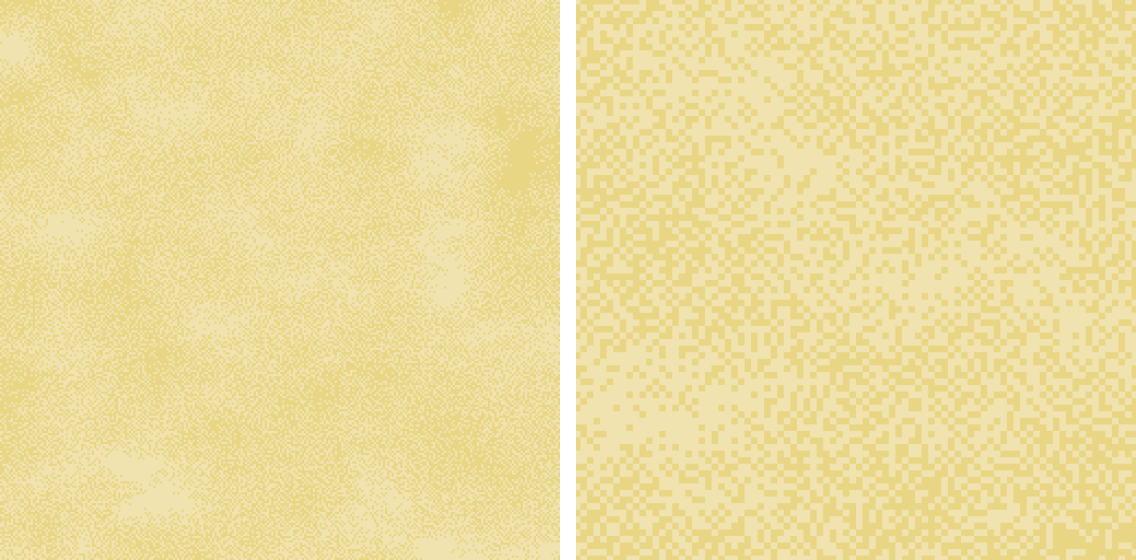
Left, the full canvas; right, a detail of the centre.
Write a Shadertoy shader that draws this texture.

```glsl
// Pale sandy surface: soft cloudy patches rendered as a fine two-tone dither.

const vec3 PALE_SAND = vec3(0.94, 0.89, 0.69);
const vec3 GOLD_SAND = vec3(0.91, 0.84, 0.52);
const float GRAINS = 256.0;       // grains across the canvas
const float PALE_SHARE = 0.52;
const float PATCH_CONTRAST = 1.5;

float hash(vec2 p) {
    vec3 q = fract(vec3(p.xyx) * 0.1031);
    q += dot(q, q.yzx + 33.33);
    return fract((q.x + q.y) * q.z);
}

float valueNoise(vec2 p) {
    vec2 cell = floor(p);
    vec2 f = fract(p);
    f = f * f * (3.0 - 2.0 * f);
    float low = mix(hash(cell), hash(cell + vec2(1.0, 0.0)), f.x);
    float high = mix(hash(cell + vec2(0.0, 1.0)), hash(cell + 1.0), f.x);
    return mix(low, high, f.y);
}

// Layered noise, normalised to 0..1
float cloud(vec2 p) {
    float sum = 0.0;
    float total = 0.0;
    float amplitude = 0.5;
    for (int i = 0; i < 4; i++) {
        sum += amplitude * valueNoise(p);
        total += amplitude;
        p = mat2(1.75, 0.6, -0.6, 1.75) * p + 17.3;
        amplitude *= 0.62;
    }
    return sum / total;
}

// High-passed white noise: evenly spread thresholds with diagonal links
float ditherThreshold(vec2 cell) {
    float v = hash(cell);
    for (int y = -1; y <= 1; y++) {
        for (int x = -1; x <= 1; x++) {
            int reach = abs(x) + abs(y);
            float weight = reach == 1 ? -0.27 : (reach == 2 ? 0.02 : 0.0);
            v += weight * hash(cell + vec2(x, y));
        }
    }
    // Flatten the bell-shaped spread to a nearly uniform one
    return 1.0 / (1.0 + exp(-5.2 * v));
}

// 1 for a pale grain, 0 for a golden one
float grain(vec2 cell) {
    vec2 patchPos = cell / GRAINS * vec2(7.5, 10.0) + vec2(41.0, 23.0);
    float density = PALE_SHARE + PATCH_CONTRAST * (cloud(patchPos) - 0.5);
    return step(ditherThreshold(cell + 100.0), density);
}

void mainImage(out vec4 fragColor, in vec2 fragCoord) {
    float cellsPerPixel = GRAINS / min(iResolution.x, iResolution.y);
    vec2 p = fragCoord * cellsPerPixel;

    // Blend the four grains around the nearest corner by pixel coverage
    vec2 corner = floor(p + 0.5);
    vec2 cover = clamp((p - corner) / cellsPerPixel + 0.5, 0.0, 1.0);
    float below = mix(grain(corner - 1.0), grain(corner - vec2(0.0, 1.0)), cover.x);
    float above = mix(grain(corner - vec2(1.0, 0.0)), grain(corner), cover.x);

    fragColor = vec4(mix(GOLD_SAND, PALE_SAND, mix(below, above, cover.y)), 1.0);
}
```
